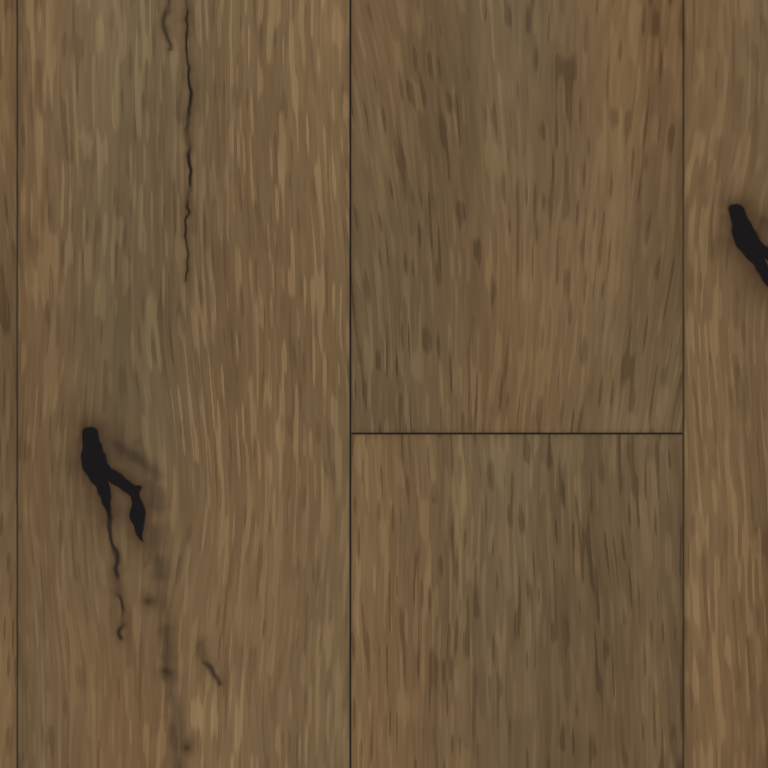
Reproduce this texture procedurally as a Shadertoy shader.

```glsl
// Oak floor of wide vertical planks: limed straight grain, one arched board,
// and dark split knots. Noise bends a ring and a fibre coordinate per plank;
// rings, pores and pale flecks are then drawn along those coordinates.
#define PLANK_W 0.4337       // width of a plank
#define SEAM_X 0.0225        // first seam from the left
#define JOINT_Y 0.4355       // end joint of the third column
#define SEAM_HALF 0.0010     // half the seam width
#define RING_FREQ 46.0       // growth rings per unit
#define FLECK_FREQ 215.0     // limed pores per unit
#define FLECK_LIGHT 0.40     // strength of the limed pores
#define WOOD_DARK vec3(0.335, 0.262, 0.183)
#define WOOD_LIGHT vec3(0.550, 0.452, 0.322)
#define STAIN vec3(0.225, 0.158, 0.110)
#define CAVITY vec3(0.105, 0.098, 0.100)

const int CRACKS = 12;
// Ends of each tapered split, measured from the top of the knot
const vec4 SPLIT[CRACKS] = vec4[](
    vec4(0.000, 0.000, 0.004, -0.045), vec4(0.004, -0.045, 0.022, -0.112),
    vec4(0.010, -0.048, 0.055, -0.080), vec4(0.057, -0.080, 0.060, -0.107),
    vec4(0.060, -0.107, 0.067, -0.142), vec4(0.022, -0.112, 0.040, -0.270),
    vec4(0.080, -0.070, 0.112, -0.440), vec4(0.140, -0.275, 0.168, -0.330),
    vec4(0.123, 0.195, 0.126, 0.400), vec4(0.126, 0.400, 0.121, 0.570),
    vec4(0.097, 0.500, 0.098, 0.570), vec4(0.010, 0.000, 0.085, -0.060));
// Start radius, end radius, darkness
const vec3 BODY[CRACKS] = vec3[](
    vec3(0.011, 0.016, 1.0), vec3(0.016, 0.002, 1.0), vec3(0.010, 0.006, 1.0),
    vec3(0.006, 0.012, 1.0), vec3(0.012, 0.002, 1.0), vec3(0.003, 0.002, 0.65),
    vec3(0.006, 0.004, 0.35), vec3(0.004, 0.001, 0.6), vec3(0.0003, 0.002, 0.85),
    vec3(0.002, 0.0008, 0.8), vec3(0.0008, 0.0015, 0.6), vec3(0.004, 0.006, 0.38));

float hash(vec2 p) {
    vec3 q = fract(vec3(p.xyx) * 0.1031);
    q += dot(q, q.yzx + 33.33);
    return fract((q.x + q.y) * q.z);
}

float noise(vec2 p) {
    vec2 i = floor(p), f = fract(p);
    f = f * f * (3.0 - 2.0 * f);
    return mix(mix(hash(i), hash(i + vec2(1, 0)), f.x),
               mix(hash(i + vec2(0, 1)), hash(i + vec2(1, 1)), f.x), f.y);
}

float taperedLine(vec2 p, vec4 ends, vec2 radii) {
    vec2 d = ends.zw - ends.xy;
    float h = clamp(dot(p - ends.xy, d) / dot(d, d), 0.0, 1.0);
    return length(p - ends.xy - h * d) - mix(radii.x, radii.y, h);
}

// Coordinates constant along the rings (x) and along the fibres (y)
vec2 grain(vec2 uv, vec2 knot, float knotted, float arched, float seed) {
    vec2 c = knot - vec2(0.045, -0.075), s = c * vec2(9.0, 5.5);
    float bulge = knotted * c.x * exp(-dot(s, s));
    vec2 eye = uv - vec2(0.73, 0.92);
    eye.x += 0.10 * eye.y * eye.y;
    float ring = mix(uv.x - 0.7 * bulge, length(eye * vec2(1.0, 0.24)), arched);
    float fibre = mix(uv.x - 0.45 * bulge, eye.x * (1.0 - 0.6 * (uv.y - 0.6)), arched);
    float bend = 0.026 * (noise(uv * vec2(5.0, 2.2) + seed) - 0.5);
    bend += 0.006 * (noise(uv * vec2(24.0, 9.0) + seed) - 0.5);
    return vec2(ring, fibre) + bend;
}

vec3 wood(vec2 uv, vec2 g, float knotted, float seed) {
    float along = uv.y + 0.3 * uv.x;
    float broad = noise(uv * vec2(7.0, 1.8) + seed * 1.7);
    float band = noise(vec2(g.x * RING_FREQ, along * 2.0) + seed);
    float fine = noise(vec2(g.y * 300.0, along * 24.0) + seed);
    float fleck = noise(vec2(g.y * FLECK_FREQ, along * 20.0) + seed * 2.3);
    float pore = noise(vec2(g.y * 190.0, along * 22.0) + seed * 3.1);
    float patchy = 0.35 + 0.65 * noise(uv * vec2(8.0, 4.0) + seed);
    float tone = 0.47 + 0.34 * (broad - 0.5) + 0.20 * (fine - 0.5);
    tone += mix(0.36, 0.18, knotted) * (band - 0.5) + 0.10 * (uv.y - 0.5);
    tone += FLECK_LIGHT * mix(0.6, 1.0, knotted) * patchy * smoothstep(0.55, 0.78, fleck);
    tone -= mix(0.30, 0.18, knotted) * smoothstep(0.68, 0.88, pore);
    // Drift between olive and russet
    float hue = noise(uv * vec2(6.0, 2.0) + seed + 9.0) - 0.5;
    return mix(WOOD_DARK, WOOD_LIGHT, tone) + hue * vec3(0.028, -0.003, -0.018);
}

vec3 addKnot(vec3 c, vec2 p, float px) {
    float broken = smoothstep(0.15, 0.6, noise(p * vec2(20.0, 45.0) + 90.0));
    p += 0.008 * (vec2(noise(p * 30.0 + 40.0), noise(p * 30.0 + 70.0)) - 0.5);
    p += 0.005 * (vec2(noise(p * 95.0 + 20.0), noise(p * 95.0 + 50.0)) - 0.5);
    float ink = 0.0, halo = 0.0;
    for (int i = 0; i < CRACKS; i++) {
        vec3 b = BODY[i];
        float d = taperedLine(p, SPLIT[i], b.xy);
        float soft = mix(0.016, 0.0005, smoothstep(0.3, 0.7, b.z)) + px;
        float strength = b.z * mix(broken, 1.0, smoothstep(0.85, 1.0, b.z));
        ink = max(ink, strength * (1.0 - smoothstep(-soft, soft, d)));
        halo = max(halo, b.z * exp(-max(d, 0.0) / (0.003 + 1.1 * b.x)));
    }
    // Pin knots trailing below
    for (int i = 0; i < 3; i++) {
        float d = length(p - vec2(0.075, -0.22) - float(i) * vec2(0.024, -0.095));
        halo = max(halo, 1.3 * exp(-d / 0.008));
    }
    return mix(mix(c, STAIN, min(0.65 * halo, 0.9)), CAVITY, ink);
}

void mainImage(out vec4 fragColor, in vec2 fragCoord) {
    vec2 uv = fragCoord / iResolution.xy;
    float px = 1.0 / min(iResolution.x, iResolution.y);
    // Plank layout
    float column = floor((uv.x - SEAM_X) / PLANK_W) + 1.0;
    float x = uv.x - SEAM_X - (column - 1.0) * PLANK_W;
    float joint = JOINT_Y + 0.75 * abs(column - 2.0);
    float upper = step(joint, uv.y), knotted = mod(column, 2.0);
    float seed = column * 17.0 + upper * 7.0 + 20.0;
    vec2 knot = vec2(x, uv.y) - vec2(0.098, 0.438) - (column - 1.0) * vec2(-0.013, 0.145);
    knot.x += 0.1 * (column - 1.0) * knot.y;
    vec2 g = grain(uv, knot, knotted, upper * (1.0 - knotted), seed);
    vec3 c = wood(uv, g, knotted, seed);
    if (knotted > 0.5) c = addKnot(c, knot, px);
    // Seams with a soft bevel; the middle one is deepest
    float side = min(x, PLANK_W - x), end = abs(uv.y - joint);
    float depth = floor((uv.x - SEAM_X) / PLANK_W + 0.5) == 1.0 ? 0.9 : 0.55;
    vec2 seam = 1.0 - smoothstep(-px, px, vec2(side, end) - SEAM_HALF);
    c *= 1.0 - 0.14 * exp(-min(side, end) / 0.004);
    fragColor = vec4(mix(c, CAVITY, max(depth * seam.x, 0.9 * seam.y)), 1.0);
}
```
